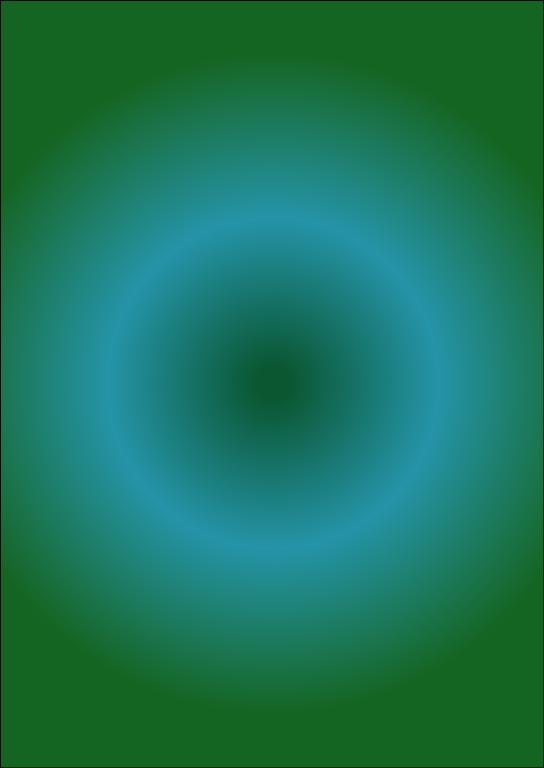
Reproduce this background procedurally as a WebGL 1 fragment shader.

```glsl
precision highp float;

// A circular glow on a green page: a dark core brightens to a blue ring,
// then fades to a flat green field, all inside a hairline frame.
// Two linear ramps of the distance to the centre, in units of canvas width.

uniform vec2 u_resolution;

const vec2 CENTER = vec2(0.502, 0.501);   // fraction of the canvas
const float CORE_RADIUS = 0.030;
const float RING_RADIUS = 0.304;
const float GLOW_RADIUS = 0.607;
const float FRAME_WIDTH = 0.0018;

const vec3 CORE_COLOR = vec3(0.040, 0.340, 0.195);
const vec3 RING_COLOR = vec3(0.145, 0.580, 0.660);
const vec3 FIELD_COLOR = vec3(0.082, 0.396, 0.133);
const vec3 FRAME_COLOR = vec3(0.015, 0.070, 0.025);

float ramp(float start, float end, float x) {
  return clamp((x - start) / (end - start), 0.0, 1.0);
}

// Core to ring to field along the radius
vec3 glowColor(float radius) {
  vec3 inner = mix(CORE_COLOR, RING_COLOR, ramp(CORE_RADIUS, RING_RADIUS, radius));
  return mix(inner, FIELD_COLOR, ramp(RING_RADIUS, GLOW_RADIUS, radius));
}

// Share of the pixel covered by the frame
float frameCoverage(vec2 point, vec2 size, float pixel) {
  vec2 toEdge = min(point, size - point);
  float edgeDistance = min(toEdge.x, toEdge.y);
  return clamp((FRAME_WIDTH - edgeDistance) / pixel + 0.5, 0.0, 1.0);
}

void main() {
  float pixel = 1.0 / u_resolution.x;
  vec2 point = gl_FragCoord.xy * pixel;
  vec2 size = u_resolution * pixel;

  vec3 color = glowColor(length(point - CENTER * size));
  color = mix(color, FRAME_COLOR, frameCoverage(point, size, pixel));
  gl_FragColor = vec4(color, 1.0);
}
```
